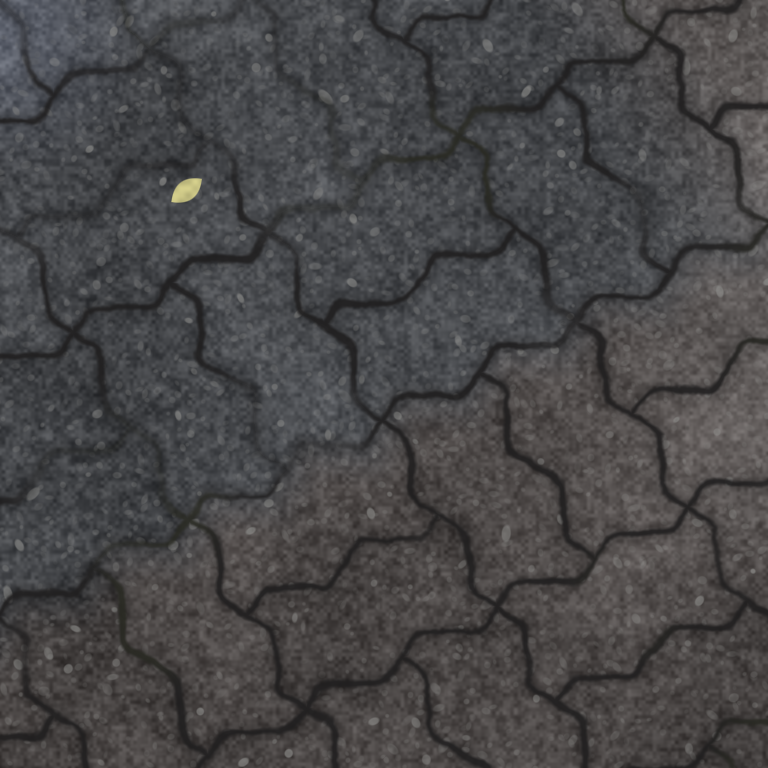
Give the GLSL for this texture, as a WebGL 1 fragment shader.

```glsl
precision highp float;
uniform vec2 u_resolution;

const vec3 COOL_STONE = vec3(0.275, 0.283, 0.297);
const vec3 WARM_STONE = vec3(0.298, 0.280, 0.275);
const vec3 JOINT_DIRT = vec3(0.125, 0.120, 0.122);
const vec3 MOSS = vec3(0.20, 0.21, 0.15);
const vec3 GRIT = vec3(0.56, 0.56, 0.55);
const vec3 LEAF = vec3(0.76, 0.74, 0.50);

float hash(vec2 p) {
  return fract(sin(dot(p, vec2(127.1, 311.7))) * 43758.547);
}

float noise(vec2 p) {
  vec2 i = floor(p);
  vec2 f = fract(p);
  f = f * f * (3.0 - 2.0 * f);
  return mix(mix(hash(i), hash(i + vec2(1.0, 0.0)), f.x),
             mix(hash(i + vec2(0.0, 1.0)), hash(i + 1.0), f.x), f.y);
}

float fbm(vec2 p) {
  float sum = 0.0;
  float weight = 0.5;
  for (int i = 0; i < 4; i++) {
    sum += weight * noise(p);
    p = p * 2.1 + 17.3;
    weight *= 0.5;
  }
  return sum / 0.9375;
}

vec2 rotate(vec2 p, float angle) {
  float c = cos(angle);
  float s = sin(angle);
  return vec2(c * p.x + s * p.y, c * p.y - s * p.x);
}

// Rounded triangle wave, two periods per block
float zigzag(float t, float amplitude) {
  float x = 12.56637 * t;
  return amplitude * (sin(x) - 0.11 * sin(3.0 * x));
}

// Canvas to block units: x along the rows, y down across them
vec2 toBlocks(vec2 uv, vec2 corner) {
  vec2 d = uv - corner;
  return vec2(dot(d, vec2(3.03, 1.866)), dot(d, vec2(1.604, -3.118)));
}

// Basket weave of paver pairs: x = distance to joint, y = paver id
vec2 pavers(vec2 q) {
  vec2 cell = floor(q);
  vec2 f = q - cell;
  vec2 border = min(f, 1.0 - f);
  float across = mod(cell.x + cell.y, 2.0) < 0.5 ? f.y : f.x;
  float d = min(min(border.x, border.y), abs(across - 0.5));
  return vec2(d, hash(cell + 0.37 * step(0.5, across) + 5.0));
}

// Scattered elongated chips, one candidate per grid cell
float chips(vec2 uv, float grid, float density, float size, float soft) {
  vec2 base = floor(uv * grid);
  float cover = 0.0;
  for (int y = -1; y <= 1; y++) {
    for (int x = -1; x <= 1; x++) {
      vec2 id = base + vec2(float(x), float(y));
      float pick = hash(id + grid);
      vec2 center = (id + vec2(hash(id + 3.1), hash(id + 8.7))) / grid;
      vec2 d = rotate(uv - center, 6.28318 * hash(id + 1.9));
      d.x *= mix(0.5, 1.0, hash(id + 6.3));
      float r = size * mix(0.5, 1.1, hash(id + 4.4));
      float chip = 1.0 - smoothstep(r - soft, r + soft, length(d));
      cover = max(cover, chip * step(pick, density) * mix(0.3, 1.0, hash(id + 9.2)));
    }
  }
  return cover;
}

float leafMask(vec2 p, float halfLength, float halfWidth, float soft) {
  float along = p.x / halfLength;
  float d = abs(p.y) - halfWidth * (1.0 - along * along);
  return 1.0 - smoothstep(-soft, soft, d);
}

void main() {
  vec2 uv = gl_FragCoord.xy / u_resolution;
  float pixel = 1.0 / min(u_resolution.x, u_resolution.y);

  // Zigzag paving with slightly crumbled edges
  vec2 block = toBlocks(uv, vec2(0.247, 0.323));
  vec2 wobble = vec2(fbm(uv * 30.0), fbm(uv * 30.0 + 40.0)) - 0.5;
  vec2 q = block + vec2(-zigzag(block.y, 0.05), zigzag(block.x, 0.05)) + 0.05 * wobble;
  vec2 paver = pavers(q);

  // Stone tone: cool rows above, warm rows below and at the far right
  float warmth = max(smoothstep(-0.1, 0.25, q.y), smoothstep(2.5, 3.3, block.x));
  vec3 color = mix(COOL_STONE, WARM_STONE, warmth);
  color *= 0.95 + 0.10 * paver.y;
  color *= 0.82 + 0.40 * fbm(uv * 7.0 + 3.0);
  color += vec3(0.09, 0.10, 0.13) * (1.0 - smoothstep(0.0, 0.22, length(uv - vec2(0.0, 0.96))));
  color += 0.08 * smoothstep(0.72, 1.05, uv.x) * smoothstep(0.2, 0.5, uv.y);

  // Surface grain and grit
  color += 0.11 * (noise(uv * 210.0) - 0.5) + 0.10 * (noise(uv * 95.0) - 0.5);
  color = mix(color, GRIT, 0.32 * chips(uv, 75.0, 0.30, 0.0040, pixel));
  color = mix(color, GRIT, 0.65 * chips(uv, 34.0, 0.18, 0.0055, pixel));

  // Joints: partly filled with dust, mossy in places
  float filled = smoothstep(0.28, 0.62, noise(uv * 7.0 + 11.0) + 0.25 * smoothstep(-0.4, 0.1, q.y));
  float halfWidth = mix(0.010, 0.020, noise(uv * 18.0 + 60.0));
  float soft = 0.009 + 2.0 * pixel;
  float joint = 1.0 - smoothstep(halfWidth - soft, halfWidth + soft, paver.x);
  float mossy = smoothstep(0.55, 0.8, noise(uv * 5.0 + 27.0));
  color *= 1.0 - 0.20 * exp(-paver.x * paver.x / 0.0022);
  color = mix(color, mix(JOINT_DIRT, MOSS, 0.5 * mossy), joint * mix(0.22, 0.88, filled));

  // Fallen leaf
  vec2 leaf = rotate(uv - vec2(0.243, 0.752), 0.65);
  float leafShade = 0.88 + 0.25 * noise(uv * 110.0);
  color = mix(color, LEAF * leafShade, leafMask(leaf, 0.025, 0.013, pixel));

  gl_FragColor = vec4(color, 1.0);
}
```
